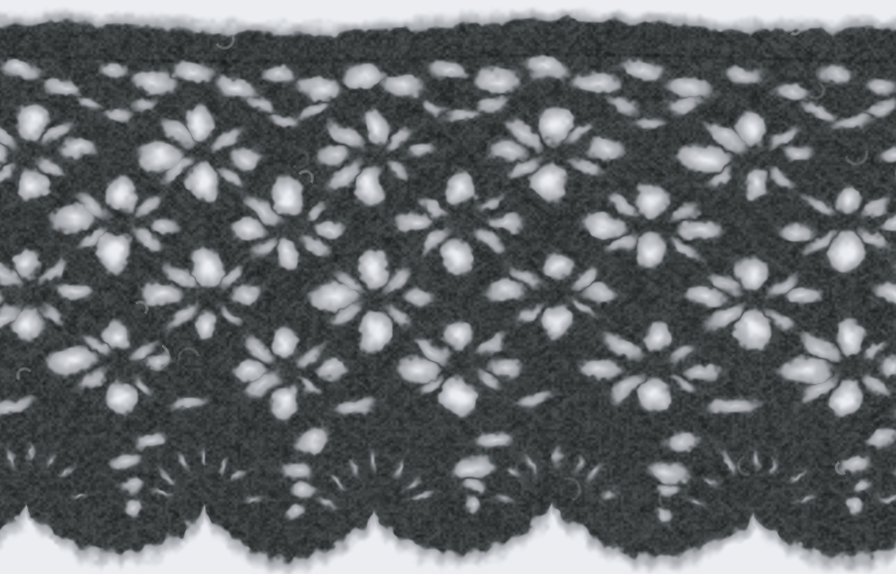
A WebGL 1 fragment shader for this pattern:

```glsl
precision highp float;
uniform vec2 u_resolution;

const float PERIOD = 1.56;

float hash(vec2 p) {
  return fract(sin(dot(p, vec2(127.1, 311.7))) * 43758.5453);
}

float noise(vec2 p) {
  vec2 i = floor(p), f = fract(p);
  f = f * f * (3.0 - 2.0 * f);
  return mix(mix(hash(i), hash(i + vec2(1, 0)), f.x),
             mix(hash(i + vec2(0, 1)), hash(i + vec2(1, 1)), f.x), f.y);
}

vec2 turn(vec2 p, float a) {
  return vec2(cos(a) * p.x + sin(a) * p.y, cos(a) * p.y - sin(a) * p.x);
}

// Approximate distance to a tilted ellipse
float hole(vec2 p, vec2 radii, float tilt) {
  return (length(turn(p, tilt) / radii) - 1.0) * min(radii.x, radii.y);
}

// Hole at a fixed offset in each period, with its own size and shift
float repeatedHole(vec2 p, vec2 center, vec2 radii, float tilt) {
  float x = (p.x - center.x) / PERIOD + 0.5;
  vec2 id = vec2(floor(x), dot(center, vec2(7.3, 3.1)));
  vec2 q = vec2((fract(x) - 0.5) * PERIOD, p.y - center.y);
  q += 0.07 * (vec2(hash(id), hash(id + 5.0)) - 0.5);
  return hole(q, radii * mix(0.72, 1.15, hash(id + 9.0)), tilt);
}

// Staggered rows of diamonds, each a ring of eight petals
float diamonds(vec2 p) {
  float d = 1.0;
  for (int row = 0; row < 4; row++) {
    float r = float(row);
    vec2 center = vec2(0.15 + 0.5 * PERIOD * mod(r, 2.0), 1.32 + 0.61 * r);
    for (int k = 0; k < 8; k++) {
      float a = float(k) * 0.785398;
      vec2 dir = vec2(cos(a), sin(a));
      bool upright = abs(dir.y) > 0.9, sideways = abs(dir.x) > 0.9;
      vec2 at = dir * vec2(0.38, 0.25) * (upright || sideways ? 1.0 : 0.87);
      vec2 radii = upright ? vec2(0.15, 0.135)
                 : sideways ? vec2(0.16, 0.09) : vec2(0.14, 0.055);
      radii *= 1.0 - 0.16 * dir.x;
      d = min(d, repeatedHole(p, center + at, radii, atan(at.y, at.x)));
    }
  }
  return d;
}

// Mesh below the heading: a zigzag row and small triangles of holes
float headingMesh(vec2 p) {
  float d = 1.0;
  for (int k = 0; k < 4; k++) {
    float f = float(k);
    vec2 at = vec2(0.06 + 0.39 * f, 0.62 + 0.12 * mod(f, 2.0));
    d = min(d, repeatedHole(p, at, vec2(0.17, 0.085), 0.1));
  }
  for (int k = -1; k <= 1; k++) {
    float f = float(k);
    vec2 at = vec2(0.93 + 0.25 * f, 1.02 - 0.12 * abs(f));
    d = min(d, repeatedHole(p, at, vec2(0.13, 0.05), -0.4 * f));
  }
  return d;
}

// Scallop openings: a column, a rising diagonal and a fan of slits
float scallopHoles(vec2 p) {
  float d = repeatedHole(p, vec2(1.0, 4.0), vec2(0.17, 0.09), 0.0);
  d = min(d, repeatedHole(p, vec2(1.02, 4.2), vec2(0.1, 0.07), 0.0));
  d = min(d, repeatedHole(p, vec2(1.02, 4.37), vec2(0.07, 0.075), 0.0));
  d = min(d, repeatedHole(p, vec2(1.19, 3.78), vec2(0.15, 0.08), -0.25));
  d = min(d, repeatedHole(p, vec2(1.54, 3.48), vec2(0.18, 0.06), -0.2));
  for (int k = 0; k < 7; k++) {
    float a = 3.3 + 0.46 * float(k);
    vec2 at = vec2(0.17, 4.36) + 0.43 * vec2(cos(a), sin(a));
    d = min(d, repeatedHole(p, at, vec2(0.065, 0.022), a));
  }
  return d;
}

// Pale loose fibres drawn as short arcs
float fibres(vec2 p, float pixel) {
  float light = 0.0;
  for (int k = 0; k < 18; k++) {
    vec2 id = vec2(float(k), 2.0);
    vec2 q = p - vec2(hash(id) * 7.7, 0.25 + hash(id + 3.0) * 4.2);
    float radius = mix(0.04, 0.12, hash(id + 7.0));
    float arc = 1.0 - smoothstep(0.004, 0.012 + pixel, abs(length(q) - radius));
    light += arc * step(0.0, turn(q, 6.28 * hash(id + 11.0)).x) * hash(id + 13.0);
  }
  return min(light, 1.0);
}

void main() {
  float pixel = 4.92 / u_resolution.y;
  vec2 p = vec2(gl_FragCoord.x, u_resolution.y - gl_FragCoord.y) * pixel;
  // Uneven stretch and fuzzy outlines
  vec2 q = p + vec2(-0.1 * cos((p.x - 0.5) * 0.9), 0.03 * sin(p.x * 1.7));
  q += 0.07 * (vec2(noise(p * 7.0), noise(p * 7.0 + 40.0)) - 0.5);
  q += 0.03 * (vec2(noise(p * 23.0), noise(p * 23.0 + 70.0)) - 0.5);

  float u = (q.x - 0.93) / PERIOD;
  float hem = 4.37 + 0.4 * pow(abs(cos(3.14159 * u)), 0.85) + 0.018 * cos(u * 56.5);
  float top = 0.23 + 0.03 * sin(p.x * 1.1 - 0.8);
  float openings = min(diamonds(q), min(headingMesh(q), scallopHoles(q)));
  float cloth = max(max(top - q.y, (q.y - hem) * 0.8), -openings);
  float cover = 1.0 - smoothstep(-0.012 - pixel, 0.012 + pixel, cloth);

  // Crossing twisted threads with fine grain
  float strands = max(noise(turn(p, 0.6) * vec2(13.0, 28.0)),
                      noise(turn(p, -0.6) * vec2(13.0, 28.0) + 50.0));
  float grain = noise(p * 42.0);
  float tone = 0.115 + 0.11 * strands + 0.1 * grain;
  tone -= 0.04 * (1.0 - smoothstep(0.0, 0.03, abs(p.y - top - 0.27)));
  tone += 0.05 * smoothstep(-0.05, 0.0, cloth);
  vec3 thread = tone * vec3(0.95, 1.02, 1.04);

  // Paper, shaded beside the threads
  vec3 paper = mix(vec3(0.62, 0.63, 0.65), vec3(0.92, 0.93, 0.945),
                   smoothstep(-0.01, 0.13, cloth));
  vec3 color = mix(paper, thread, cover);
  color = mix(color, vec3(0.7, 0.71, 0.71), 0.5 * fibres(p, pixel) * cover);
  gl_FragColor = vec4(color, 1.0);
}
```
